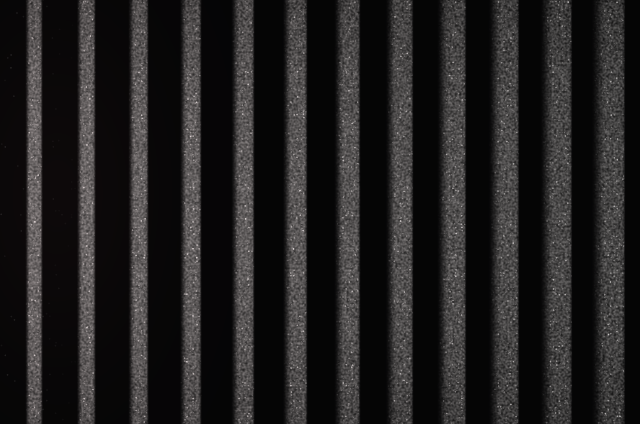
Write a WebGL 2 fragment shader that draws this texture.

```glsl
#version 300 es
precision highp float;
// Twelve speckled grey metal slats on black, widening and dimming to the right.
uniform vec2 u_resolution;
out vec4 fragColor;

float hash(vec2 p) {
  vec3 q = fract(p.xyx * vec3(0.1031, 0.1030, 0.0973));
  q += dot(q, q.yzx + 33.33);
  return fract((q.x + q.y) * q.z);
}

float gradientDot(vec2 cell, vec2 offset) {
  float angle = 6.2832 * hash(cell);
  return dot(vec2(cos(angle), sin(angle)), offset);
}

float gradientNoise(vec2 p) {
  vec2 i = floor(p), f = p - i;
  vec2 u = f * f * (3.0 - 2.0 * f);
  vec2 e = vec2(1.0, 0.0);
  return mix(mix(gradientDot(i, f), gradientDot(i + e, f - e), u.x),
             mix(gradientDot(i + e.yx, f - e.yx), gradientDot(i + 1.0, f - 1.0), u.x), u.y);
}

// Sparse bright flecks, one candidate per grid cell
float flecks(vec2 p, float density) {
  vec2 cell = floor(p);
  vec2 center = 0.3 + 0.4 * vec2(hash(cell + 17.0), hash(cell + 59.0));
  float dotMask = 1.0 - smoothstep(0.1, 0.42, length(p - cell - center));
  float chance = hash(cell + 101.0);
  return dotMask * step(1.0 - density, chance) * (0.35 + 0.65 * hash(cell + 211.0));
}

void main() {
  vec2 p = gl_FragCoord.xy / u_resolution.x;
  float y = gl_FragCoord.y / u_resolution.y;
  float pixel = 1.0 / u_resolution.x;

  // Slat edges: the left and right sides advance at different pitches
  float index = clamp(floor((p.x - 0.0324) / 0.0804), 0.0, 11.0);
  float t = index / 11.0;
  float left = 0.0400 + 0.0804 * index;
  float right = 0.0655 + 0.08275 * index;

  // Soft shadowed left side, crisp right side
  float softness = mix(0.007, 0.023, t);
  float shade = smoothstep(left - 0.001, left + softness, p.x);
  shade *= 1.0 - smoothstep(right - 0.0008 - pixel, right + 0.0004 + pixel, p.x);
  shade *= 1.0 - 0.22 * smoothstep(right - 0.006, right, p.x);

  // Lighting falls off to the right and toward the top and bottom
  float light = mix(0.415, 0.275, t);
  light *= 1.0 - 0.22 * pow(abs(2.0 * y - 1.0), 2.0);

  // Powder-coat grain and flecks
  float grain = 0.20 * gradientNoise(p * 290.0) + 0.11 * gradientNoise(p * 170.0 + 40.0);
  grain += 0.04 * gradientNoise(p * 45.0 + 90.0);
  float sparkle = 0.38 * flecks(p * 210.0, 0.09) + 0.16 * flecks(p * 260.0 + 70.0, 0.22);
  vec3 tint = mix(vec3(1.02, 0.97, 0.97), vec3(1.0, 0.985, 0.98), t);
  vec3 slat = tint * max(light + grain + sparkle, 0.0);

  // Near-black gaps with a faint warm glow and dust at the left
  float glow = exp(-dot((p - vec2(0.09, 0.36)) * vec2(6.0, 3.5), (p - vec2(0.09, 0.36)) * vec2(6.0, 3.5)));
  vec3 gap = vec3(0.020, 0.019, 0.021) + vec3(0.030, 0.016, 0.017) * glow;
  gap += 0.10 * flecks(p * 200.0 + 30.0, 0.025) * (1.0 - smoothstep(0.02, 0.16, p.x));

  fragColor = vec4(mix(gap, slat, shade), 1.0);
}
```
